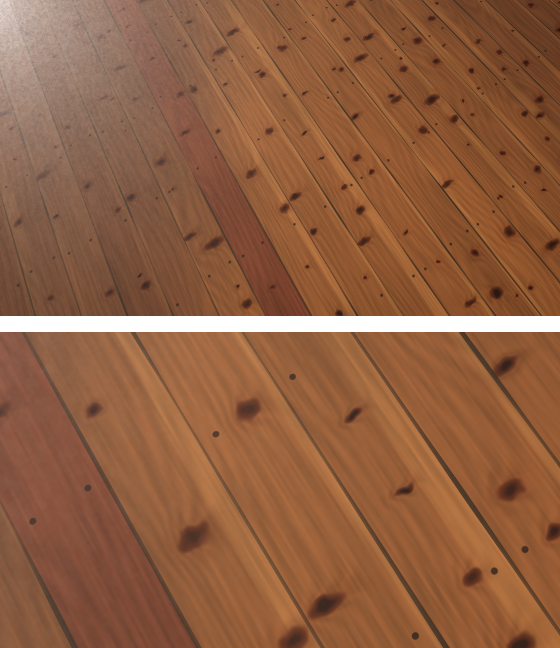
Top: the whole. Bottom: its middle third, enlarged.
Reproduce this texture procedurally as a WebGL 2 fragment shader.

```glsl
#version 300 es
precision highp float;
// Varnished knotty pine floorboards in slanted perspective, with window glare.
uniform vec2 u_resolution;
out vec4 fragColor;

// Geometry, in canvas heights; board widths on the floor
const vec2 VANISH = vec2(-0.81, 3.23);
const float SEAM_SLOPE = 0.556;
const float BOARD_STEP = 0.0451;
const float DEPTH_SCALE = 90.0;
const float ROW_SKEW = -15.0;
const float SEAM_WIDTH = 0.019;
const float NAIL_ROW = 2.9;
const float NAIL_RADIUS = 0.035;
const float RED_BOARD = -1.0;

// Colours
const vec3 BROWN = vec3(0.40, 0.225, 0.130);
const vec3 HONEY = vec3(0.58, 0.335, 0.165);
const vec3 SAPWOOD = vec3(0.68, 0.43, 0.22);
const vec3 RED_WOOD = vec3(0.44, 0.215, 0.130);
const vec3 KNOT_RIM = vec3(0.29, 0.115, 0.065);
const vec3 KNOT_CORE = vec3(0.11, 0.070, 0.055);
const vec3 SEAM = vec3(0.19, 0.140, 0.095);
const vec3 GLARE = vec3(0.88, 0.825, 0.80);

float hash(vec2 p) {
  vec3 q = fract(vec3(p.xyx) * 0.1031);
  q += dot(q, q.yzx + 33.33);
  return fract((q.x + q.y) * q.z);
}

float noise(vec2 p) {
  vec2 i = floor(p), f = fract(p);
  f = f * f * (3.0 - 2.0 * f);
  return mix(mix(hash(i), hash(i + vec2(1, 0)), f.x),
             mix(hash(i + vec2(0, 1)), hash(i + vec2(1, 1)), f.x), f.y);
}

// Scattered knots, one at most per cell: x = rim, y = core, z = halo
vec3 knots(vec2 floorPos, float board, float layer) {
  float cellLength = 1.7 + 0.9 * layer;
  float along = floorPos.y / cellLength + hash(vec2(board, layer + 7.0));
  vec2 id = vec2(board + 40.0 * layer, floor(along));
  if (hash(id + 3.1) > 0.72) return vec3(0);
  vec2 centre = vec2(0.15 + 0.7 * hash(id + 11.7), 0.3 + 0.4 * hash(id + 23.9));
  vec2 d = vec2(fract(floorPos.x) - centre.x, (fract(along) - centre.y) * cellLength);
  d += 0.07 * (vec2(noise(floorPos * 9.0), noise(floorPos * 9.0 + 31.0)) - 0.5);
  float size = mix(0.045, 0.15, pow(hash(id + 41.3), 1.8));
  float spike = hash(id + 57.1) > 0.75 ? 2.0 : 1.1;
  float r = length(d * vec2(1.0 / spike, 1.15)) / size;
  return vec3(1.0 - smoothstep(0.75, 1.3, r),
              (1.0 - smoothstep(0.25, 0.85, r)) * (0.5 + 0.5 * hash(id + 71.0)),
              exp(-0.35 * r * r));
}

void main() {
  vec2 p = gl_FragCoord.xy / u_resolution.y;

  // Perspective: x counts boards, y runs along them
  float depth = VANISH.y - p.y;
  float slope = (p.x - VANISH.x) / depth;
  vec2 floorPos = vec2((slope - SEAM_SLOPE) / BOARD_STEP, DEPTH_SCALE / depth + ROW_SKEW * slope);
  float pixel = 1.0 / (u_resolution.y * BOARD_STEP * depth);
  float board = floor(floorPos.x);
  float across = fract(floorPos.x);
  float tone = hash(vec2(board, 5.0));

  vec3 knot = vec3(0);
  for (int i = 0; i < 2; i++) knot = max(knot, knots(floorPos, board, float(i)));

  // Board tone: dull at the left, honey in the middle, brown at the far corner
  float warmth = smoothstep(0.45, 0.85, p.x) * (1.0 - 0.75 * smoothstep(1.6, 2.7, p.x + p.y));
  vec3 wood = mix(BROWN, HONEY, clamp(warmth * 0.85 + 0.3 * (tone - 0.4), 0.0, 1.0));
  if (board == RED_BOARD) wood = RED_WOOD;

  // Pale sapwood along one edge of many boards
  float edge = tone > 0.5 ? across : 1.0 - across;
  float sapWidth = 0.32 * hash(vec2(board, 17.0)) + 0.08 * (noise(vec2(board, floorPos.y * 0.5)) - 0.5);
  float sap = 1.0 - smoothstep(sapWidth - 0.04, sapWidth + 0.04, edge);
  if (board != RED_BOARD) wood = mix(wood, SAPWOOD, sap * (0.15 + 0.4 * warmth));

  // Grain: growth rings bent around the knots, fine fibres, slow stains
  float bend = noise(vec2(across * 1.6 + board * 9.0, floorPos.y * 0.35));
  float rings = sin(6.2832 * (across * 5.0 + bend * 5.0 + knot.z * 1.4));
  float fibres = noise(vec2(floorPos.x * 34.0, floorPos.y * 1.6)) - 0.5;
  float stain = noise(floorPos * vec2(1.5, 0.6) + 60.0) - 0.5;
  wood *= 1.0 + 0.045 * rings + 0.15 * fibres + 0.14 * stain;

  // Knots
  wood = mix(wood, wood * vec3(0.82, 0.70, 0.62), knot.z * 0.6);
  wood = mix(wood, KNOT_RIM, knot.x * 0.8);
  wood = mix(wood, KNOT_CORE, knot.y * 0.9);

  // Nail pairs in rows across the boards
  float row = floorPos.y / NAIL_ROW;
  vec2 nail = vec2(abs(across - 0.5) - 0.31, (fract(row) - 0.5) * NAIL_ROW);
  nail.y += 0.3 * (hash(vec2(board, floor(row))) - 0.5);
  float nailMask = 1.0 - smoothstep(NAIL_RADIUS - pixel, NAIL_RADIUS + pixel, length(nail));
  nailMask *= step(0.35, hash(vec2(board * 2.0 + step(0.5, across), floor(row) + 90.0)));
  wood = mix(wood, KNOT_CORE, nailMask * 0.75);

  // Seams, worn open in places
  float toSeam = min(across, 1.0 - across);
  float wear = noise(vec2(floor(floorPos.x + 0.5) * 13.0, floorPos.y * 0.8));
  float seamWidth = SEAM_WIDTH * (0.6 + 0.9 * wear);
  float seam = 1.0 - smoothstep(seamWidth - pixel * 0.7, seamWidth + pixel * 0.7, toSeam);
  wood = mix(wood, SEAM, seam * (0.4 + 0.5 * wear));

  // Soft light pool, then glare broken up by the uneven varnish
  vec2 fromPool = (p - vec2(1.05, 0.5)) * vec2(0.8, 0.9);
  wood *= 0.83 + 0.2 * exp(-1.6 * dot(fromPool, fromPool));
  float glare = 0.95 * exp(-2.1 * length((p - vec2(0.0, 1.0)) * vec2(1.0, 0.95)));
  float varnish = noise(floorPos * vec2(13.0, 9.0)) + noise(floorPos * 27.0) - 1.0;
  glare *= 1.0 + 0.16 * varnish + 0.12 * (tone - 0.5);
  fragColor = vec4(mix(wood, GLARE, clamp(glare, 0.0, 1.0)), 1.0);
}
```
